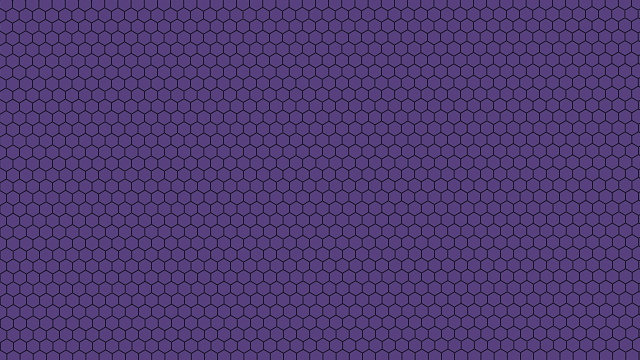
Give the GLSL for this pattern, as a Shadertoy shader.

```glsl
// A fine honeycomb of purple cells divided by thin, nearly black lines.
// The nearest hexagon comes from two interleaved rectangular lattices; its
// edge distance gives the line coverage and a faint lighter rim.

const float PITCH      = 0.03658;               // cell width / canvas height
const vec2  ANCHOR     = vec2(0.8407, 0.5787);  // centre of one cell
const float TILT       = 0.0026;                // rotation in radians
const float LINE_WIDTH = 0.062;                 // in cell widths
const float RIM_INNER  = 0.155;                 // rim limits, distance from edge
const float RIM_OUTER  = 0.115;
const vec3  FILL_COLOR = vec3(0.340, 0.250, 0.490);
const vec3  RIM_COLOR  = vec3(0.360, 0.270, 0.520);
const vec3  LINE_COLOR = vec3(0.020, 0.014, 0.030);

const vec2 LATTICE = vec2(1.0, 1.7320508);

// Offset from the centre of the nearest pointy-top hexagon of width 1.
vec2 hexOffset(vec2 p) {
    vec2 a = p - LATTICE * round(p / LATTICE);
    vec2 q = p - 0.5 * LATTICE;
    vec2 b = q - LATTICE * round(q / LATTICE);
    return dot(a, a) < dot(b, b) ? a : b;
}

// Distance from a point inside the hexagon to its nearest side.
float hexEdgeDistance(vec2 offset) {
    vec2 q = abs(offset);
    return 0.5 - max(q.x, dot(q, 0.5 * LATTICE));
}

// Share of a pixel-wide interval covered by a line centred on distance 0.
float lineCoverage(float dist, float width, float pixel) {
    float upper = min(dist + 0.5 * pixel,  0.5 * width);
    float lower = max(dist - 0.5 * pixel, -0.5 * width);
    return clamp((upper - lower) / pixel, 0.0, 1.0);
}

void mainImage(out vec4 fragColor, in vec2 fragCoord) {
    // Cell coordinates, slightly rotated about the anchor
    vec2 p = (fragCoord / iResolution.y - ANCHOR) / PITCH;
    float c = cos(TILT), s = sin(TILT);
    p = vec2(c * p.x + s * p.y, c * p.y - s * p.x);
    float pixel = 1.0 / (iResolution.y * PITCH);

    float edge = hexEdgeDistance(hexOffset(p));

    // Fill, rim, then dividing line
    float rim = 1.0 - smoothstep(RIM_OUTER, RIM_INNER, edge);
    vec3 color = mix(FILL_COLOR, RIM_COLOR, rim);
    color = mix(color, LINE_COLOR, lineCoverage(edge, LINE_WIDTH, pixel));

    fragColor = vec4(color, 1.0);
}
```
